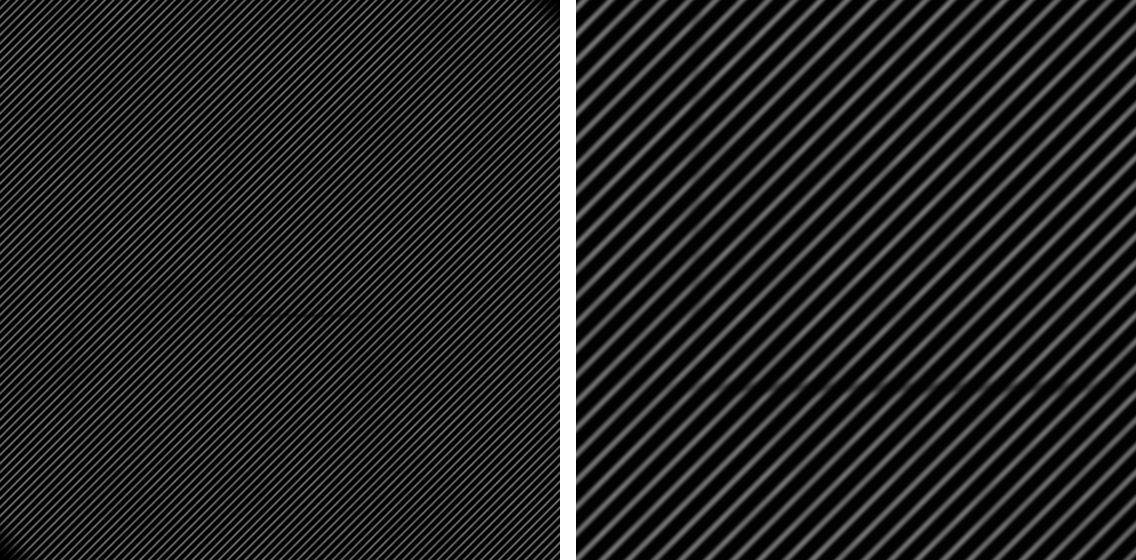
Left, the full canvas; right, a detail of the centre.
Reproduce this pattern procedurally as a Shadertoy shader.

```glsl
#define STRIPES 64.0
#define HALF_WIDTH 0.29
#define DARK vec3(0.008)
#define LIGHT vec3(0.425)
#define GRAIN 0.16
#define DRIFT 0.10
#define SEAM_DEPTH 0.42
#define SEAM_WIDTH 0.0035
#define CORNER_FADE 0.085

float hash(vec2 p) {
    vec3 q = fract(vec3(p.xyx) * 0.1031);
    q += dot(q, q.yzx + 33.33);
    return fract((q.x + q.y) * q.z);
}

float valueNoise(vec2 p) {
    vec2 cell = floor(p);
    vec2 f = fract(p);
    f = f * f * (3.0 - 2.0 * f);
    float low = mix(hash(cell), hash(cell + vec2(1, 0)), f.x);
    float high = mix(hash(cell + vec2(0, 1)), hash(cell + vec2(1, 1)), f.x);
    return mix(low, high, f.y);
}

// Soft straight crease: p.x runs along it, p.y across it
float seam(vec2 p, float across, float start, float end) {
    float d = (p.y - across) / SEAM_WIDTH;
    float span = smoothstep(start - 0.04, start + 0.04, p.x)
               * (1.0 - smoothstep(end - 0.04, end + 0.04, p.x));
    return exp(-d * d) * span;
}

// Brightness of a thread, 1 on its centre line and 0 in the gap
float stripe(vec2 uv, float pixel) {
    float phase = (uv.x - uv.y) * STRIPES;
    float d = abs(fract(phase + 0.5) - 0.5);
    return 1.0 - smoothstep(0.0, max(HALF_WIDTH, pixel), d);
}

void mainImage(out vec4 fragColor, in vec2 fragCoord) {
    vec2 uv = fragCoord / iResolution.xy;
    float pixel = STRIPES / min(iResolution.x, iResolution.y);
    float thread = stripe(uv, pixel);

    // Uneven sheen along the threads
    float sheen = 1.0 + GRAIN * (valueNoise(uv * STRIPES * 1.3) - 0.5)
                      + DRIFT * (valueNoise(uv * 9.0 + 17.0) - 0.5);

    // Faint creases across and down
    float wear = seam(uv, 0.436, 0.40, 0.65)
               + 0.6 * seam(uv, 0.486, 0.15, 0.32)
               + 0.4 * seam(uv.yx, 0.405, 0.46, 0.76)
               + 0.4 * seam(uv.yx, 0.130, 0.22, 0.46);
    sheen *= 1.0 - SEAM_DEPTH * min(wear, 1.0);

    // Two opposite corners sink into shadow
    float corner = 1.0 - abs(uv.x + uv.y - 1.0);
    float fade = smoothstep(0.0, CORNER_FADE, corner);

    vec3 color = mix(DARK, LIGHT * sheen, thread) * fade;
    fragColor = vec4(color, 1.0);
}
```
